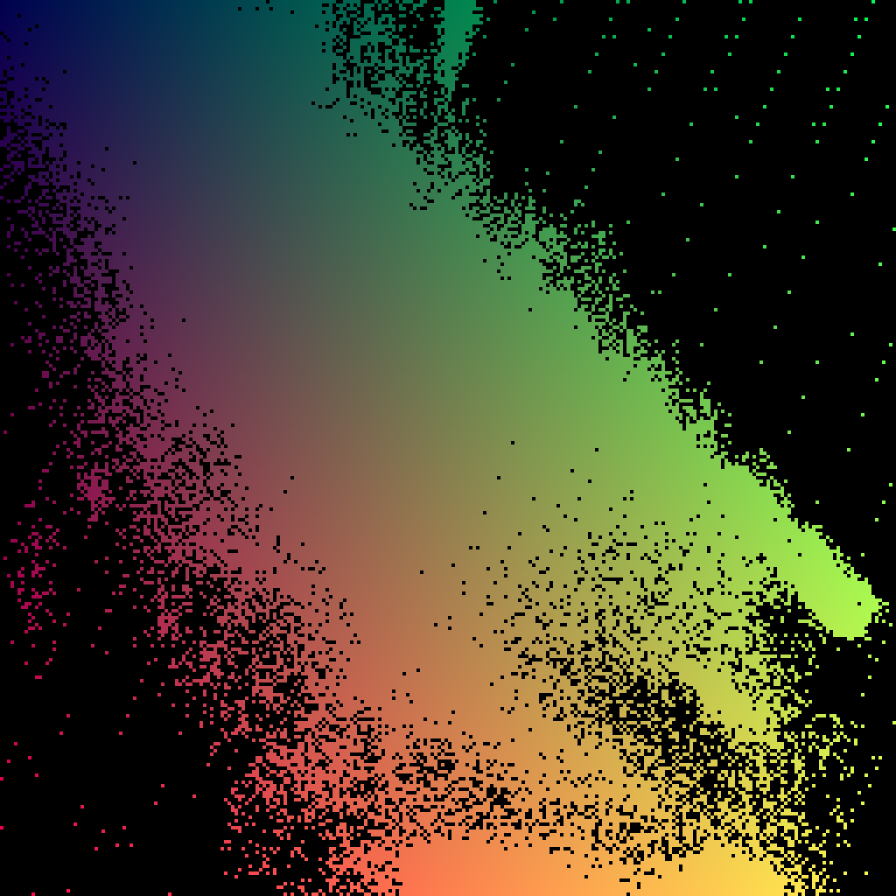
This background is drawn by a Shadertoy shader. Its source:

```glsl
#define CELLS 256.0
#define BLUE_LEVEL 0.31
#define CLUMP_SCALE vec2(34.0, 26.0)
#define CLUMP_AMOUNT 0.42
#define PATCH_DARKNESS 0.78

float hash(vec2 p) {
    return fract(sin(dot(p, vec2(127.1, 311.7))) * 43758.5453);
}

float valueNoise(vec2 p) {
    vec2 i = floor(p), f = fract(p);
    f = f * f * (3.0 - 2.0 * f);
    return mix(mix(hash(i), hash(i + vec2(1, 0)), f.x),
               mix(hash(i + vec2(0, 1)), hash(i + vec2(1, 1)), f.x), f.y);
}

// Soft rotated ellipse: 1 at the centre, fading outwards
float softPatch(vec2 p, vec2 centre, float angle, vec2 radii) {
    float c = cos(angle), s = sin(angle);
    p -= centre;
    vec2 q = vec2(c * p.x + s * p.y, c * p.y - s * p.x) / radii;
    return exp(-dot(q, q));
}

// Distance to a segment whose thickness runs from r0 to r1
float taperedCapsule(vec2 p, vec2 a, vec2 b, float r0, float r1) {
    vec2 ab = b - a;
    float h = clamp(dot(p - a, ab) / dot(ab, ab), 0.0, 1.0);
    return length(p - a - ab * h) - mix(r0, r1, h);
}

// Chance that a cell is lit; p.y runs downwards
float litChance(vec2 p) {
    float clump = (valueNoise(p * CLUMP_SCALE) - 0.5) * CLUMP_AMOUNT;

    // Left fringe, from empty to solid
    float leftOuter = 0.4 * p.y - 0.16;
    float leftSolid = 0.62 * p.y - 0.02;
    float left = (p.x - leftOuter) / (leftSolid - leftOuter);

    // Right fringe: a diagonal that turns vertical below the tip
    float below = smoothstep(0.67, 0.73, p.y);
    float bulge = 0.06 * exp(-pow((p.y - 0.29) / 0.12, 2.0));
    float rightSolid = 0.28 + 0.54 * p.y + 0.61 * max(p.y - 0.13, 0.0);
    float rightOuter = 0.54 + 0.86 * max(p.y - 0.14, 0.0) + bulge;
    rightSolid = mix(rightSolid, 0.80, below);
    rightOuter = mix(max(rightOuter, rightSolid + 0.025), 0.96, below);
    float right = (rightOuter - p.x) / (rightOuter - rightSolid);

    float chance = smoothstep(0.0, 1.0, left + clump)
                 * smoothstep(0.0, 1.0, right + clump);

    // Dark speckled patches
    float dark = PATCH_DARKNESS * softPatch(p, vec2(0.745, 0.81), 0.75, vec2(0.16, 0.065));
    dark = max(dark, 0.65 * softPatch(p, vec2(0.035, 0.27), 1.4, vec2(0.14, 0.06)));
    dark = max(dark, 0.65 * softPatch(p, vec2(0.88, 0.70), 0.9, vec2(0.08, 0.045)));
    dark = max(dark, 0.30 * softPatch(p, vec2(0.76, 0.71), 0.6, vec2(0.15, 0.09)));
    dark = max(dark, 0.45 * softPatch(p, vec2(0.53, 0.90), 0.5, vec2(0.12, 0.05)));
    dark = max(dark, 0.40 * softPatch(p, vec2(0.70, 0.93), 0.3, vec2(0.13, 0.05)));
    chance *= 1.0 - clamp(dark + clump * smoothstep(0.05, 0.3, dark), 0.0, 1.0);

    // Bright clusters, then sparse specks at the far left
    chance += 0.7 * softPatch(p, vec2(0.80, 0.775), 0.7, vec2(0.07, 0.014));
    chance += 0.9 * softPatch(p, vec2(0.108, 0.545), 1.57, vec2(0.022, 0.012));
    chance += 0.5 * softPatch(p, vec2(0.19, 0.69), 2.1, vec2(0.035, 0.015));
    chance += 0.9 * softPatch(p, vec2(0.53, 0.98), 0.0, vec2(0.08, 0.035));
    chance += 0.9 * softPatch(p, vec2(0.83, 0.985), 0.0, vec2(0.06, 0.022));
    chance += 0.25 * softPatch(p, vec2(0.04, 0.65), 1.57, vec2(0.07, 0.025));

    // Solid tip on the right and wedge at the top
    float tip = taperedCapsule(p, vec2(0.84, 0.59), vec2(0.946, 0.691), 0.012, 0.021);
    float wedge = taperedCapsule(p, vec2(0.512, 0.015), vec2(0.498, 0.095), 0.020, 0.006);
    chance = max(chance, 1.0 - smoothstep(-0.002, 0.008, tip));
    return max(chance, 1.0 - smoothstep(-0.008, 0.012, wedge));
}

float cellLit(vec2 cell) {
    vec2 p = (cell + 0.5) / CELLS;
    return step(hash(cell + 17.0), litChance(vec2(p.x, 1.0 - p.y)));
}

void mainImage(out vec4 fragColor, in vec2 fragCoord) {
    vec2 uv = fragCoord / iResolution.xy;

    // Blend neighbouring cells across one screen pixel
    vec2 grid = uv * CELLS - 0.5;
    vec2 cell = floor(grid);
    vec2 pixelsPerCell = iResolution.xy / CELLS;
    vec2 w = clamp((grid - cell - 0.5) * pixelsPerCell + 0.5, 0.0, 1.0);
    float lit = mix(mix(cellLit(cell), cellLit(cell + vec2(1, 0)), w.x),
                    mix(cellLit(cell + vec2(0, 1)), cellLit(cell + vec2(1, 1)), w.x), w.y);

    // Red grows downwards, green to the right
    vec3 gradient = vec3(1.0 - uv.y, uv.x, BLUE_LEVEL);
    fragColor = vec4(gradient * lit, 1.0);
}
```
